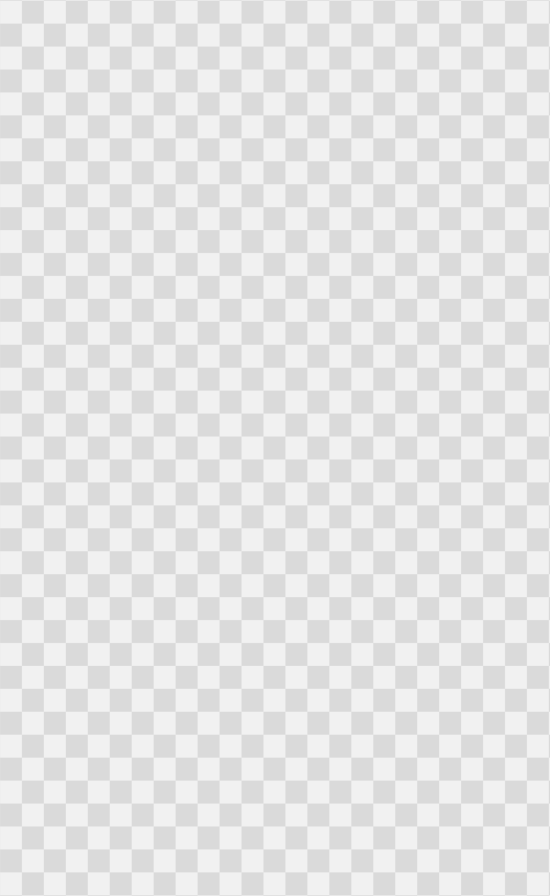
Reproduce this pattern procedurally as a WebGL 1 fragment shader.

```glsl
precision highp float;

uniform vec2 u_resolution;

// Square wave: -1 in even cells, +1 in odd cells, with a soft step between.
vec2 alternate(vec2 cell, vec2 softness) {
  vec2 edgeDistance = abs(mod(cell + 0.5, 2.0) - 1.0) - 0.5;
  return clamp(edgeDistance / softness, -1.0, 1.0);
}

// 1 where column and row share parity, 0 elsewhere.
float checker(vec2 cell, vec2 softness) {
  vec2 wave = alternate(cell, softness);
  return 0.5 + 0.5 * wave.x * wave.y;
}

void main() {
  const vec2 CELL_COUNT = vec2(25.05, 39.06);
  const vec2 CELL_OFFSET = vec2(0.0, 0.03);
  const vec3 DARK_GREY = vec3(0.855);
  const vec3 LIGHT_GREY = vec3(0.945);

  // Cells are counted from the upper left corner.
  vec2 uv = gl_FragCoord.xy / u_resolution;
  vec2 cell = vec2(uv.x, 1.0 - uv.y) * CELL_COUNT - CELL_OFFSET;

  // Edge softness spans a little over one pixel.
  vec2 softness = 0.6 * CELL_COUNT / u_resolution;

  vec3 color = mix(DARK_GREY, LIGHT_GREY, checker(cell, softness));
  gl_FragColor = vec4(color, 1.0);
}
```
